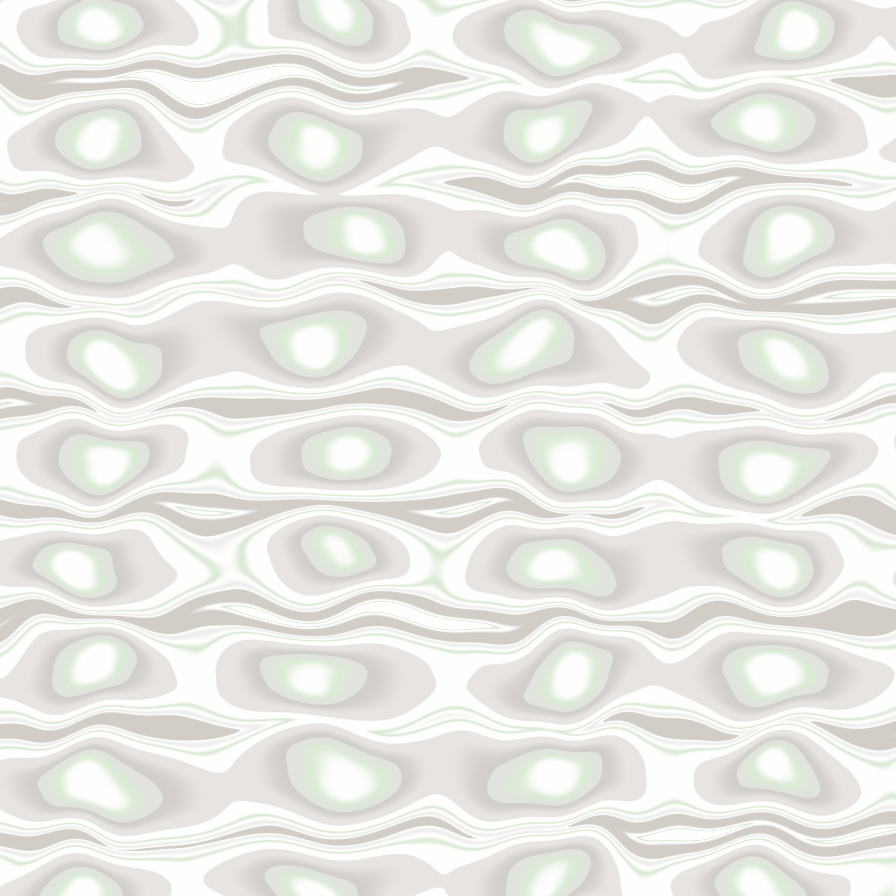
Reproduce this texture procedurally as a Shadertoy shader.

```glsl
// Pale agate: rows of soft stone eyes set in flowing bands of white, green and grey.
// A stretched, smoothly blended cellular distance is bent by layered sines, varied
// by a coarse lattice noise, and then coloured through a ramp of soft and hard bands.

#define GRID vec2(4.0, 8.3)     // eyes across and up the canvas
#define JITTER vec2(0.16, 0.20) // scatter of the eye centres
#define WARP vec2(0.045, 0.065) // strength of the sine bending
#define BLEND 6.0               // higher gives sharper seams between eyes
#define LOW_GAIN 0.52           // weakest and strongest field scale
#define HIGH_GAIN 1.16
#define CORE_EDGE 0.27          // hard edges of the ramp
#define HALO_EDGE 0.72
#define VEIN_LEVEL 1.06
#define SLATE_EDGE 1.50

const vec3 WHITE = vec3(0.995, 0.995, 0.99);
const vec3 GREEN = vec3(0.86, 0.92, 0.84);
const vec3 SAGE  = vec3(0.882, 0.892, 0.868);
const vec3 BLUSH = vec3(0.91, 0.895, 0.885);
const vec3 SHADE = vec3(0.825, 0.81, 0.795);
const vec3 SLATE = vec3(0.822, 0.806, 0.78);
const vec3 MIST  = vec3(0.935, 0.933, 0.925);

vec2 hash2(vec2 cell) {
    vec2 s = vec2(dot(cell, vec2(127.1, 311.7)), dot(cell, vec2(269.5, 183.3)));
    return fract(sin(s) * 43758.55);
}

// Smooth noise with one random value on each corner between the eyes
float cornerNoise(vec2 p) {
    vec2 i = floor(p), f = fract(p);
    f = f * f * (3.0 - 2.0 * f);
    float low = mix(hash2(i + 7.0).x, hash2(i + vec2(8.0, 7.0)).x, f.x);
    float high = mix(hash2(i + vec2(7.0, 8.0)).x, hash2(i + 8.0).x, f.x);
    return mix(low, high, f.y);
}

// Nested sines that make the bands wander
vec2 bend(vec2 p) {
    float a = sin(p.x * 8.3 + 1.7 * sin(p.y * 1.9 + 0.6) + p.y * 0.8);
    float b = sin(p.x * 14.1 - p.y * 1.7 + 2.0 * sin(p.x * 2.3));
    float c = sin(p.y * 3.7 + 1.5 * sin(p.x * 3.1 + 1.0));
    float d = sin(p.y * 6.1 - p.x * 2.7);
    return p + WARP * vec2(c + 0.5 * d, a + 0.45 * b);
}

// Blended distance to the nearest eye: pointed sideways, flat above and below
float eyeField(vec2 p) {
    vec2 home = floor(p);
    float sum = 0.0;
    for (int y = -1; y <= 1; y++) {
        for (int x = -1; x <= 1; x++) {
            vec2 cell = home + vec2(x, y);
            vec2 d = 2.0 * (p - cell - 0.5 - JITTER * (hash2(cell) - 0.5));
            float size = mix(0.88, 1.14, hash2(cell + 31.0).y);
            float side = pow(d.x * d.x + 0.012, 0.6) - 0.07;
            float rise = pow(d.y * d.y + 0.001, 1.5);
            sum += exp(-BLEND * size * (1.1 * side + 1.95 * rise));
        }
    }
    return -log(sum + 1e-12) / BLEND;
}

// Antialiased hard edge
float edge(float level, float v, float width) {
    return smoothstep(level - width, level + width, v);
}

// Soft band centred on a level
float band(float level, float halfWidth, float v) {
    return 1.0 - smoothstep(0.0, halfWidth, abs(v - level));
}

vec3 ramp(float v, float width) {
    // Eye: bright middle, green ring, sage rim
    vec3 core = mix(WHITE, GREEN, smoothstep(0.03, 0.13, v));
    core = mix(core, SAGE, smoothstep(0.14, 0.19, v));

    // Halo: shadow fading to blush
    vec3 halo = mix(SHADE, BLUSH, smoothstep(0.29, 0.55, v));

    // Flow: white with a thin green vein and a faint mist
    vec3 flow = mix(WHITE, GREEN, band(VEIN_LEVEL, 0.10, v));
    flow = mix(flow, MIST, band(1.33, 0.16, v));

    // Slate: flat grey, opening to white with a green ring
    vec3 slate = mix(SLATE, WHITE, smoothstep(2.22, 2.50, v));
    slate = mix(slate, GREEN, band(2.66, 0.10, v));

    vec3 color = mix(core, halo, edge(CORE_EDGE, v, width));
    color = mix(color, flow, edge(HALO_EDGE, v, width));
    return mix(color, slate, edge(SLATE_EDGE, v, width));
}

void mainImage(out vec4 fragColor, in vec2 fragCoord) {
    vec2 p = fragCoord / iResolution.xy * GRID + vec2(0.03, 0.45);
    vec2 q = bend(p);

    float gain = mix(LOW_GAIN, HIGH_GAIN, cornerNoise(q));
    float ripple = sin(q.x * 11.0 + 2.0 * sin(q.y * 2.6)) * sin(q.y * 5.3 + q.x * 3.0);
    float field = eyeField(q) * gain + 0.045 * ripple;

    float width = clamp(0.7 * fwidth(field), 0.001, 0.1);
    fragColor = vec4(ramp(field, width), 1.0);
}
```
